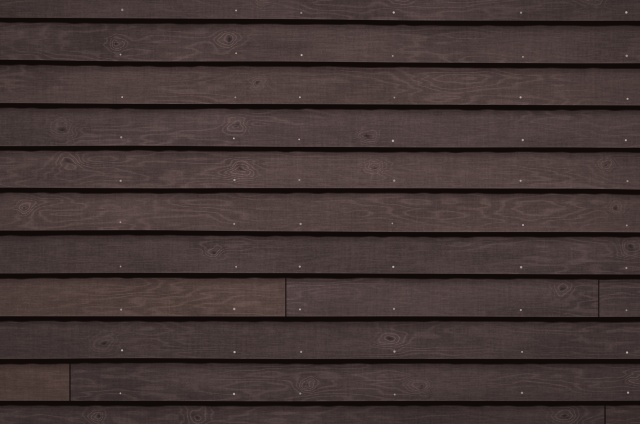
This texture is drawn by a Shadertoy shader. Its source:

```glsl
// Dark stained lap siding: ten overlapping boards per height, each casting a soft shadow
// on the board below. Grain is the contour lines of a stretched noise field raised by
// knots; nails sit in shared columns and a few boards are butt-jointed.

const float PITCH = 0.1;          // board height, in canvas heights
const float FIRST_EDGE = 0.053;   // lower edge of row 0
const vec3 WOOD = vec3(0.287, 0.235, 0.230);
const vec3 SHADOW = vec3(0.060, 0.035, 0.030);
const vec3 NAIL = vec3(0.74, 0.69, 0.66);
const float NAIL_X[6] = float[6](0.286, 0.555, 0.709, 0.928, 1.231, 1.478);
// Butt joints: row, x, tone added to the board on the left
const vec3 JOINTS[4] = vec3[4](vec3(0.0, 0.165, 0.15), vec3(2.0, 0.674, 0.10),
                               vec3(2.0, 1.412, 0.0), vec3(-1.0, 1.427, -0.08));

float hash(vec2 p) {
    vec3 q = fract(vec3(p.xyx) * 0.1031);
    q += dot(q, q.yzx + 33.33);
    return fract((q.x + q.y) * q.z);
}

float noise(vec2 p) {
    vec2 i = floor(p), f = fract(p);
    f = f * f * (3.0 - 2.0 * f);
    return mix(mix(hash(i), hash(i + vec2(1, 0)), f.x),
               mix(hash(i + vec2(0, 1)), hash(i + vec2(1, 1)), f.x), f.y);
}

float fbm(vec2 p) {
    float sum = 0.0, amp = 0.5;
    for (int i = 0; i < 4; i++) {
        sum += amp * noise(p);
        p = p * 2.03 + 17.3;
        amp *= 0.5;
    }
    return sum;
}

// x: height added to the grain field, y: dark heart, z: pale halo
vec3 knots(vec2 p, float row) {
    vec3 total = vec3(0.0);
    for (int i = 0; i < 4; i++) {
        vec2 seed = vec2(float(i) * 7.1 + 3.0, row * 5.3 + 60.0);
        float present = step(0.42, hash(seed));
        vec2 center = vec2((float(i) + 0.15 + 0.7 * hash(seed + 1.7)) * 0.4,
                           PITCH * (0.3 + 0.4 * hash(seed + 4.2)));
        float radius = mix(0.011, 0.021, hash(seed + 8.9));
        vec2 q = (p - center) / radius;
        q.x *= 0.8;
        q += 0.7 * (vec2(noise(q + seed), noise(q + seed + 31.0)) - 0.5);
        float d = length(q);
        total += present * vec3(exp(-0.6 * d * d), exp(-9.0 * d * d),
                                exp(-5.0 * (d - 0.8) * (d - 0.8)));
    }
    return total;
}

// Relative brightness of stained wood; p is local to the board
float woodTone(vec2 p, float row, float board) {
    vec2 offset = vec2(board * 13.7 + 40.0, board * 5.1 + 70.0);
    vec3 knot = knots(p, row);
    float field = 5.0 * fbm(p * vec2(3.0, 17.0) + offset) + 9.0 * p.y + 1.6 * knot.x;
    float line = pow(0.5 + 0.5 * sin(field * 14.0), 3.0);
    float patches = smoothstep(0.35, 0.75, noise(p * vec2(5.0, 14.0) + offset + 9.0));
    float fibre = noise(p * vec2(45.0, 600.0) + offset) - 0.5;
    float sawMarks = noise(p * vec2(260.0, 22.0) + offset) - 0.5;
    float speckle = noise(p * 330.0 + offset) - 0.5;
    float stain = fbm(p * vec2(5.0, 20.0) + offset + 25.0) - 0.47;
    return 1.0 + (line - 0.3) * (0.05 + 0.13 * patches + 0.12 * knot.x)
         + 0.11 * fibre + 0.07 * sawMarks + 0.11 * speckle + 0.28 * stain
         + 0.10 * knot.z - 0.28 * knot.y;
}

// Coverage of the nail heads on one row
float nails(vec2 p, float row, float aa) {
    float cover = 0.0;
    for (int i = 0; i < 6; i++) {
        vec2 seed = vec2(float(i) + 2.0, row + 20.0);
        vec2 center = vec2(NAIL_X[i] + 0.007 * (hash(seed) - 0.5),
                           PITCH * (0.19 + 0.05 * (hash(seed + 6.0) - 0.5)));
        float radius = mix(0.0018, 0.0028, hash(seed + 12.0));
        float head = 1.0 - smoothstep(radius - aa, radius + aa, length(p - center));
        cover = max(cover, head * mix(0.6, 1.0, hash(seed + 19.0)));
    }
    return cover;
}

void mainImage(out vec4 fragColor, in vec2 fragCoord) {
    vec2 uv = fragCoord / iResolution.xy;
    vec2 p = fragCoord / iResolution.y;
    float aa = 0.7 / iResolution.y;

    // Rows, with a slight tilt and wavering edges
    float pitch = PITCH * mix(1.004, 0.996, uv.x);
    float height = (p.y - FIRST_EDGE) / pitch + 0.04 * (noise(p * vec2(3.0, 9.0)) - 0.5);
    float row = floor(height);
    float v = height - row;
    vec2 local = vec2(p.x, v * PITCH);

    // Butt joints split a row into separate boards
    float board = row * 3.0, tone = 0.10 * (hash(vec2(row + 30.0, 4.0)) - 0.5), gap = 0.0;
    for (int i = 0; i < 4; i++) {
        if (JOINTS[i].x != row) continue;
        float side = p.x - JOINTS[i].y;
        board += step(0.0, side);
        tone += JOINTS[i].z * step(side, 0.0);
        gap = max(gap, 1.0 - smoothstep(0.0006, 0.0012 + aa, abs(side)));
    }

    // Wood under broad light, brightest near the middle
    vec2 fromCenter = (uv - vec2(0.5, 0.55)) * vec2(1.0, 1.1);
    float light = 1.10 - 0.50 * dot(fromCenter, fromCenter);
    float lip = 0.08 * (1.0 - smoothstep(0.02, 0.07, v));
    vec3 color = WOOD * light * (woodTone(local, row, board) + tone + lip);
    color *= mix(vec3(1.0), vec3(1.04, 1.0, 0.94), clamp(tone * 8.0, 0.0, 1.0));
    color = mix(color, SHADOW, 0.65 * gap);
    color = mix(color, NAIL, nails(local, row, aa));

    // Shadow below the overlapping board: hard at its edge, fading downward
    float drop = 1.0 - v + 0.025 * (noise(vec2(p.x * 40.0, row + 50.0)) - 0.5);
    float core = 1.0 - smoothstep(0.075, 0.145, drop);
    float fade = 0.28 * (1.0 - smoothstep(0.10, 0.30, drop));
    float edge = 1.0 - smoothstep(0.0, 2.0 * aa / PITCH, v);
    color = mix(color, SHADOW, max(max(core, fade), edge));
    fragColor = vec4(color, 1.0);
}
```
